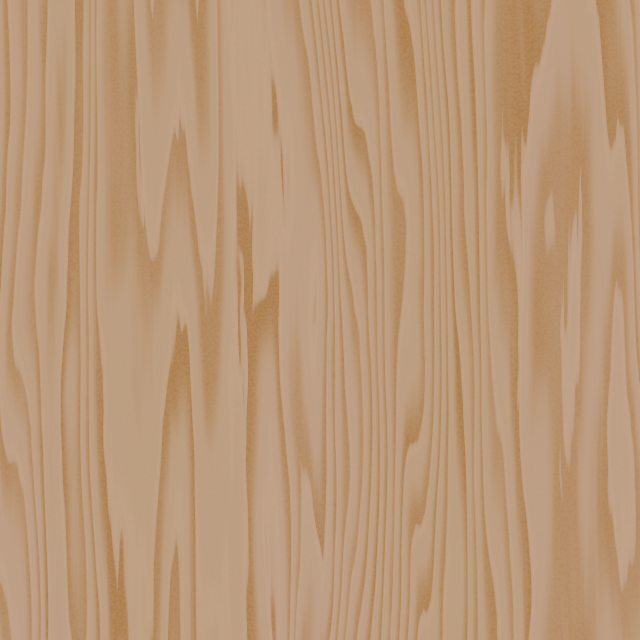
A WebGL 1 fragment shader for this texture:

```glsl
precision highp float;
uniform vec2 u_resolution;

#define RING_COUNT 24.0
#define RING_WARP 3.0
#define WARP_SCALE vec2(9.0, 1.05)
#define FIBRE_SCALE vec2(85.0, 6.5)
#define FIBRE_WARP 0.13
#define PORE_SCALE 190.0
#define FADE_START 0.38
#define FADE_END 0.92
#define PALE_WOOD vec3(0.745, 0.625, 0.528)
#define WARM_WOOD vec3(0.738, 0.618, 0.500)
#define DARK_GRAIN vec3(0.680, 0.500, 0.310)

float hash(float n) {
  return fract(sin(n * 12.9898) * 43758.547);
}

vec2 hash2(vec2 cell) {
  vec2 k = vec2(dot(cell, vec2(127.1, 311.7)), dot(cell, vec2(269.5, 183.3)));
  return fract(sin(k) * 43758.547);
}

// Layered sines, turned and bent at each octave
float waves(vec2 q) {
  float sum = 0.0;
  float amplitude = 1.0;
  mat2 turn = mat2(0.74, 0.67, -0.67, 0.74);
  for (int i = 0; i < 5; i++) {
    sum += amplitude * sin(q.x + 0.7 * sin(q.y));
    q = turn * q * 1.6 + 0.6 * sin(q.yx) + 2.3;
    amplitude *= 0.62;
  }
  return sum;
}

// Distance to the nearest jittered point
float cellular(vec2 p) {
  vec2 cell = floor(p);
  float nearest = 2.0;
  for (int y = -1; y <= 1; y++) {
    for (int x = -1; x <= 1; x++) {
      vec2 neighbour = cell + vec2(float(x), float(y));
      nearest = min(nearest, distance(p, neighbour + hash2(neighbour)));
    }
  }
  return nearest;
}

// Ring height: its contours are the grain lines
float ringField(vec2 p) {
  return RING_COUNT * p.x
    + RING_WARP * waves(p * WARP_SCALE + vec2(1.7, 4.2))
    + FIBRE_WARP * waves(p * FIBRE_SCALE);
}

void main() {
  float pixel = 1.0 / min(u_resolution.x, u_resolution.y);
  vec2 p = gl_FragCoord.xy * pixel;

  // Each ring fades in slowly and ends on a crisp edge
  float field = ringField(p);
  float slope = abs(ringField(p + vec2(pixel, 0.0)) - field);
  float ring = floor(field);
  float phase = field - ring;
  float edge = clamp(1.5 * slope, 0.05, 0.4);
  float grain = smoothstep(FADE_START, FADE_END, phase);
  grain *= 1.0 - smoothstep(1.0 - edge, 1.0, phase);
  grain = mix(grain, 0.3, smoothstep(0.35, 1.0, slope));

  // Uneven strength per ring and along the fibres
  float streak = waves(p * vec2(60.0, 3.0) + 9.0);
  grain *= mix(0.6, 1.0, hash(ring)) * (0.92 + 0.12 * streak);

  // Speckled pores inside the dark grain
  float pores = cellular(p * PORE_SCALE);
  grain *= 0.78 + 0.45 * pores;

  // Pale ground with warm drifts and a faint lit rim beside each edge
  float drift = 0.5 + 0.3 * waves(p * vec2(14.0, 2.0) + 5.0);
  vec3 colour = mix(PALE_WOOD, WARM_WOOD, clamp(drift, 0.0, 1.0));
  float rim = smoothstep(0.0, 0.06, phase) * (1.0 - smoothstep(0.06, 0.2, phase));
  colour += 0.012 * rim + 0.008 * (pores - 0.5);
  colour = mix(colour, DARK_GRAIN, clamp(grain, 0.0, 1.0));
  gl_FragColor = vec4(colour, 1.0);
}
```
